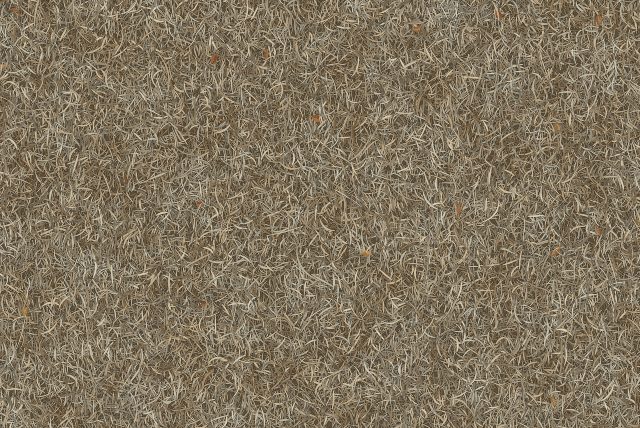
Write a Shadertoy shader that draws this texture.

```glsl
// Dry, matted lawn: many layers of short curved straw blades, one per jittered
// cell, each casting a soft shadow on those beneath. A few fallen leaves lie
// under the top layers; layered sines vary tone and lean from tuft to tuft.

const int   LAYERS       = 15;
const int   LEAF_LAYER   = 12;      // leaves are dropped before this layer
const float CELL_MIN     = 0.021;   // cell sizes, in canvas heights
const float CELL_MAX     = 0.034;
const float BLADE_WIDTH  = 0.0018;  // half width, in canvas heights
const float STRAND_CELL  = 0.058;
const float STRAND_SHARE = 0.22;
const float LEAF_CELL    = 0.115;
const float LEAF_SHARE   = 0.22;
const float SHADOW       = 0.15;
const float SHADOW_REACH = 0.0030;
const vec3  SOIL         = vec3(0.36, 0.31, 0.23);
const vec3  STRAW_DARK   = vec3(0.37, 0.295, 0.195);
const vec3  STRAW_LIGHT  = vec3(0.83, 0.78, 0.67);
const vec3  WARM_SHIFT   = vec3(0.035, -0.005, -0.045);
const vec3  LEAF_RUST    = vec3(0.54, 0.33, 0.20);
const vec3  LEAF_OCHRE   = vec3(0.70, 0.53, 0.30);

vec4 hash4(vec2 cell, float seed) {
    vec4 q = fract(vec4(cell.xyx, seed) * vec4(0.1031, 0.1030, 0.0973, 0.1099));
    q += dot(q, q.wzxy + 33.33);
    return fract((q.xxyz + q.yzzw) * q.zywx);
}

mat2 turn(float angle) {
    float c = cos(angle), s = sin(angle);
    return mat2(c, -s, s, c);
}

// Smooth irregular field, roughly -1 to 1
float tufts(vec2 p) {
    float sum = 0.0, weight = 0.5;
    for (int i = 0; i < 4; i++) {
        p = turn(1.1) * p + 2.7;
        sum += weight * sin(p.x + 1.3 * sin(p.y * 0.8)) * cos(p.y + sin(p.x * 0.7));
        p *= 1.8;
        weight *= 0.7;
    }
    return sum;
}

// Signed distance to a bent, tapering blade lying along x
float bladeDistance(vec2 p, float halfLength, float halfWidth, float bend) {
    float along = p.x / halfLength;
    float across = abs(p.y - bend * halfLength * (along * along - 0.4));
    float taper = 1.0 - 0.55 * min(along * along, 1.0);
    return max(across - halfWidth * taper, abs(p.x) - halfLength);
}

vec3 strawColour(vec4 rnd, float height, float patchTone) {
    float tone = 0.14 + 0.86 * rnd.x + 0.12 * (height - 0.5) + 0.13 * patchTone;
    vec3 colour = mix(STRAW_DARK, STRAW_LIGHT, clamp(tone, 0.0, 1.08));
    return colour + WARM_SHIFT * (1.6 * rnd.y - 0.8 - 0.4 * patchTone);
}

void drawBlades(inout vec3 colour, vec2 p, float cellSize, float share,
                float height, float seed, float lean, float patchTone, float pixel) {
    vec2 grid = p / cellSize + 17.3 * seed;
    vec2 home = floor(grid);
    for (int y = -1; y <= 1; y++)
    for (int x = -1; x <= 1; x++) {
        vec2 cell = home + vec2(x, y);
        vec4 place = hash4(cell, seed + 1.0);
        vec4 look = hash4(cell, seed + 51.0);
        if (look.w > share) continue;
        float angle = lean + 6.2832 * place.z;
        // Straw leans upright a little more often than sideways
        angle -= 0.22 * sin(2.0 * angle + 3.1416);
        vec2 local = turn(angle) * (grid - cell - place.xy) * cellSize;
        float halfLength = cellSize * mix(0.4, 0.88, place.w);
        float halfWidth = BLADE_WIDTH * mix(0.55, 1.3, look.z * look.z);
        float d = bladeDistance(local, halfLength, halfWidth, 0.7 * look.y - 0.35);
        colour *= 1.0 - SHADOW * (1.0 - smoothstep(0.0, SHADOW_REACH, d));
        float cover = 1.0 - smoothstep(-0.55 * pixel, 0.55 * pixel, d);
        colour = mix(colour, strawColour(look, height, patchTone), cover);
    }
}

void drawLeaves(inout vec3 colour, vec2 p, float pixel) {
    vec2 grid = p / LEAF_CELL + 5.2;
    vec2 cell = floor(grid);
    vec4 place = hash4(cell, 91.0);
    vec4 look = hash4(cell, 97.0);
    if (look.w > LEAF_SHARE) return;
    vec2 centre = 0.2 + 0.6 * place.xy;
    vec2 local = turn(6.2832 * place.z) * (grid - cell - centre) * LEAF_CELL;
    float size = mix(0.009, 0.017, place.w);
    float along = local.x / size;
    float outline = size * mix(0.3, 0.55, look.z) * (1.0 - along * along);
    float d = max(abs(local.y) - outline, abs(local.x) - size);
    vec3 leaf = mix(LEAF_RUST, LEAF_OCHRE, look.x) * (1.0 + 0.12 * sign(local.y));
    colour = mix(colour, leaf, 1.0 - smoothstep(-pixel, pixel, d));
}

void mainImage(out vec4 fragColor, in vec2 fragCoord) {
    float pixel = 1.0 / iResolution.y;
    vec2 p = fragCoord * pixel;
    float patchTone = tufts(p * 17.0);
    float lean = 0.6 * tufts(p * 3.0 + 40.0);

    vec3 colour = SOIL;
    for (int i = 0; i < LAYERS; i++) {
        if (i == LEAF_LAYER) drawLeaves(colour, p, pixel);
        float height = float(i) / float(LAYERS - 1);
        float cellSize = mix(CELL_MIN, CELL_MAX, fract(float(i) * 0.618));
        drawBlades(colour, p, cellSize, 0.92, height, float(i), lean, patchTone, pixel);
    }
    // Sparse long strands on top
    drawBlades(colour, p, STRAND_CELL, STRAND_SHARE, 1.0, 31.0, lean, patchTone, pixel);
    fragColor = vec4(clamp(colour, 0.0, 1.0), 1.0);
}
```
